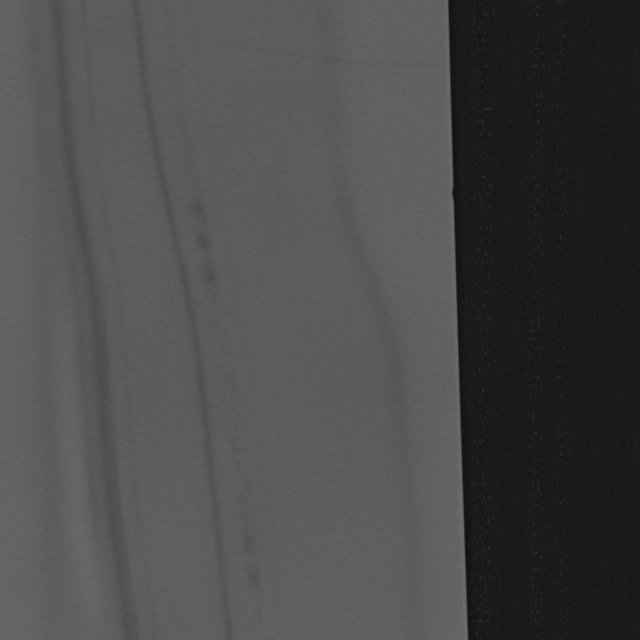
This texture is drawn by a three.js fragment shader. Its source:

```glsl
// A pale grey sheet with drifting dark veins beside a near-black strip.
// Veins are soft gaussians around bent paths; gradient noise adds blotches,
// paper grain and thin vertical chains of specks in the dark strip.
varying vec2 vUv;

const float SHEET = 0.362;
const float STRIP = 0.102;

vec2 gradient(vec2 cell) {
  vec2 p = fract(cell * vec2(0.1031, 0.1137));
  p += dot(p, p.yx + 33.33);
  float angle = 6.2832 * fract((p.x + p.y) * p.x * 7.31);
  return vec2(cos(angle), sin(angle));
}

// Gradient noise, roughly -0.7 to 0.7
float noise(vec2 p) {
  vec2 i = floor(p), f = p - i;
  vec2 u = f * f * f * (f * (f * 6.0 - 15.0) + 10.0);
  vec2 e = vec2(1.0, 0.0);
  float low = mix(dot(gradient(i), f), dot(gradient(i + e), f - e), u.x);
  float high = mix(dot(gradient(i + e.yx), f - e.yx),
                   dot(gradient(i + e.xx), f - e.xx), u.x);
  return mix(low, high, u.y);
}

float fbm(vec2 p) {
  float sum = 0.0, gain = 0.6;
  for (int i = 0; i < 4; i++) {
    sum += gain * noise(p);
    p = p * 2.03 + 17.3;
    gain *= 0.5;
  }
  return sum;
}

// Soft line of the given half width at distance d
float vein(float d, float width) {
  return exp(-d * d / (width * width));
}

// Soft window that rises around a and falls around b
float span(float a, float b, float blur, float v) {
  return smoothstep(a - blur, a + blur, v) * (1.0 - smoothstep(b - blur, b + blur, v));
}

// Slanted path with one bend between depths a and b
float path(float top, float slope, float shift, float a, float b, float t) {
  return top + slope * t + shift * smoothstep(a, b, t);
}

// Bundle of parallel veins on the left
float bundle(float d, float t, float rough) {
  float upper = 1.0 - smoothstep(0.2, 0.42, t);
  float lower = smoothstep(0.35, 0.6, t);
  float shade = 0.040 * vein(d, 0.010) + 0.016 * vein(d + 0.007, 0.026);
  shade += 0.018 * vein(d + 0.027, 0.007) * span(0.36, 0.85, 0.09, t);
  shade += 0.020 * vein(d - 0.012, 0.005) * lower;
  shade += 0.018 * vein(d + 0.042, 0.013) * upper;
  shade += 0.016 * vein(d - 0.041, 0.006) * (0.75 + rough);
  return shade * (1.0 + 0.45 * rough);
}

// Vein broken into smudges and rounded knots
float knots(float d, float t) {
  float smudge = max(0.0, 0.35 + 1.5 * fbm(vec2(d * 65.0, t * 38.0)));
  float shade = 0.026 * smudge * vein(d, 0.016) * smoothstep(0.05, 0.4, t);
  float bead = (fract(t / 0.052 + 0.23) - 0.5) * 0.052;
  float zone = span(0.305, 0.46, 0.025, t) + 0.7 * span(0.8, 0.92, 0.03, t);
  float wobble = 0.004 * noise(vec2(t * 30.0, 4.0));
  shade += 0.045 * zone * vein(length(vec2(d + wobble, bead * 0.65)), 0.010);
  return shade + 0.010 * vein(d, 0.009) * (1.0 - smoothstep(0.2, 0.4, t));
}

float sheet(vec2 p, float t) {
  float rough = fbm(vec2(p.x * 45.0, t * 7.0));
  float a = path(0.0885, 0.078, 0.022, 0.2, 0.5, t) + 0.0135 * smoothstep(0.75, 1.0, t);
  float b = path(0.212, 0.11, 0.037, 0.1, 0.6, t);
  float c = path(0.26, 0.12, 0.028, 0.1, 0.7, t);
  float d = path(0.505, 0.08, 0.068, 0.25, 0.6, t);

  // Broad light and shade
  float tone = SHEET + 0.022 * (1.0 - smoothstep(0.0, 0.1, p.x));
  tone += 0.018 * smoothstep(-0.01, 0.07, p.x - d);
  tone += 0.030 * vein(p.x - a + 0.053, 0.022) * span(0.52, 0.96, 0.12, t);
  tone -= 0.012 * vein(p.x - 0.055 - 0.03 * t, 0.016) * smoothstep(0.2, 0.5, t);
  tone += 0.012 * smoothstep(0.6, 1.0, t) + 0.012 * fbm(p * 6.0);

  // Veins
  tone -= bundle(p.x - a, t, rough);
  tone -= (0.034 + 0.02 * rough) * vein(p.x - b, 0.0065) + 0.008 * vein(p.x - b, 0.018);
  tone -= knots(p.x - c, t);
  tone -= 0.009 * vein(p.x - c - 0.035, 0.007) * max(0.0, 0.6 + rough);
  tone -= 0.020 * vein(p.x - d, 0.015) * (0.6 + 0.4 * span(0.25, 0.75, 0.15, t));

  // Hairline crease near the top
  float crease = 0.103 - 0.3 * (p.x - 0.7) * (p.x - 0.7);
  tone -= 0.010 * vein(t - crease, 0.003) * span(0.34, 0.69, 0.03, p.x);
  return tone + 0.016 * noise(p * 210.0) + 0.010 * noise(p * vec2(65.0, 120.0));
}

float strip(vec2 p) {
  float chains = vein(p.x - 0.755, 0.015) + vein(p.x - 0.838, 0.012)
               + 0.7 * vein(p.x - 0.876, 0.008);
  float specks = smoothstep(0.12, 0.6, noise(p * vec2(230.0, 150.0)));
  float threads = 0.008 * noise(vec2(p.x * 110.0, p.y * 5.0));
  return STRIP + threads + specks * (0.018 + 0.055 * chains) + 0.012 * noise(p * 190.0);
}

void main() {
  float t = 1.0 - vUv.y;
  float edge = 0.7005 + 0.026 * t + 0.005 * t * t - 0.002 * vein(t - 0.302, 0.008);
  float d = vUv.x - edge;
  float paper = sheet(vUv, t) + 0.025 * vein(d + 0.004, 0.003);
  float dark = strip(vUv) - 0.02 * vein(d - 0.004, 0.006);
  float tone = mix(paper, dark, smoothstep(-0.0018, 0.0018, d));
  gl_FragColor = vec4(vec3(tone), 1.0);
}
```
